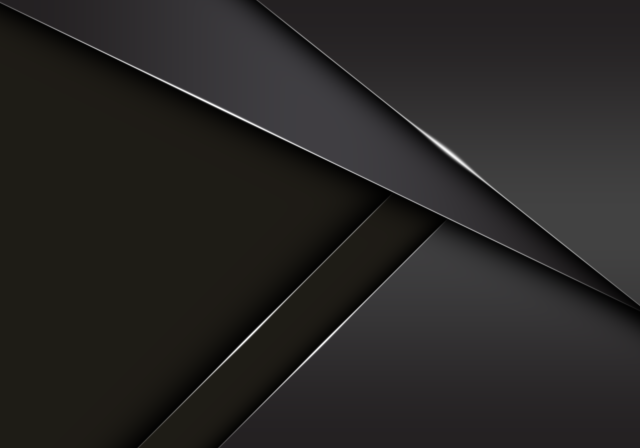
Write a Shadertoy shader that draws this background.

```glsl
// Dark overlapping metal panels with soft shadows and glinting diagonal edges.

// Signed distance to the line from a to b, positive on its left side.
float sideDistance(vec2 p, vec2 a, vec2 b) {
    vec2 along = normalize(b - a);
    return dot(p - a, vec2(-along.y, along.x));
}

// Lays a panel left of a-b: shadow beneath, fill, then a lit rim.
// glint holds position along the edge, spread, rim brightness, peak width.
void layPanel(inout vec3 color, vec2 p, vec2 a, vec2 b, vec3 fill,
              float shadowWidth, vec4 glint) {
    float pixel = 1.0 / iResolution.y;
    float d = sideDistance(p, a, b);
    float t = dot(p - a, b - a) / dot(b - a, b - a);

    float depth = max(-d, 0.0) / shadowWidth;
    color *= 1.0 - 0.96 * exp(-1.6 * depth - 1.5 * depth * depth);
    color = mix(color, fill, smoothstep(-0.7 * pixel, 0.7 * pixel, d));

    float shine = exp(-pow((t - glint.x) / glint.y, 2.0));
    float fade = smoothstep(-0.05, 0.15, t) * smoothstep(1.03, 0.75, t);
    float width = max(mix(0.0018, glint.w, shine * shine), 0.7 * pixel);
    float rim = exp(-pow((d - 0.3 * width) / width, 2.0));
    float light = rim * (glint.z * (0.35 + 0.65 * fade) + (1.0 - glint.z) * shine);
    color = mix(color, vec3(0.96), light);
}

void mainImage(out vec4 fragColor, in vec2 fragCoord) {
    vec2 p = fragCoord / iResolution.y;

    // Brushed fills: grey folds shaded along one axis
    vec3 dark = vec3(0.138, 0.126, 0.131);
    vec3 grey = vec3(0.248, 0.247, 0.252);
    vec3 olive = vec3(0.118, 0.108, 0.086);
    vec3 lowerFill = mix(dark, grey, smoothstep(-0.02, 0.48, p.y));
    vec3 bandFill = mix(dark, vec3(0.25, 0.245, 0.26),
        smoothstep(0.0, 0.7, p.x) * smoothstep(1.45, 0.72, p.x));
    vec3 rightFill = mix(dark, vec3(0.26), smoothstep(1.0, 0.5, p.y)
        * mix(0.75, 1.0, smoothstep(0.28, 0.48, p.y)));

    // Left floor, then the narrow strip and the lower right panel
    vec3 color = olive;
    layPanel(color, p, vec2(0.874, 0.567), vec2(0.307, 0.0), olive,
             0.085, vec4(0.56, 0.15, 0.34, 0.0026));
    layPanel(color, p, vec2(0.994, 0.507), vec2(0.487, 0.0), lowerFill,
             0.05, vec4(0.54, 0.17, 0.4, 0.0026));

    // Long wedge, then the upper right panel resting on it
    layPanel(color, p, vec2(0.0, 0.994), vec2(1.43, 0.305), bandFill,
             0.075, vec4(0.34, 0.15, 0.46, 0.0028));
    layPanel(color, p, vec2(0.5725, 1.0), vec2(1.43, 0.316), rightFill,
             0.065, vec4(0.5, 0.1, 0.42, 0.0055));

    fragColor = vec4(color, 1.0);
}
```
